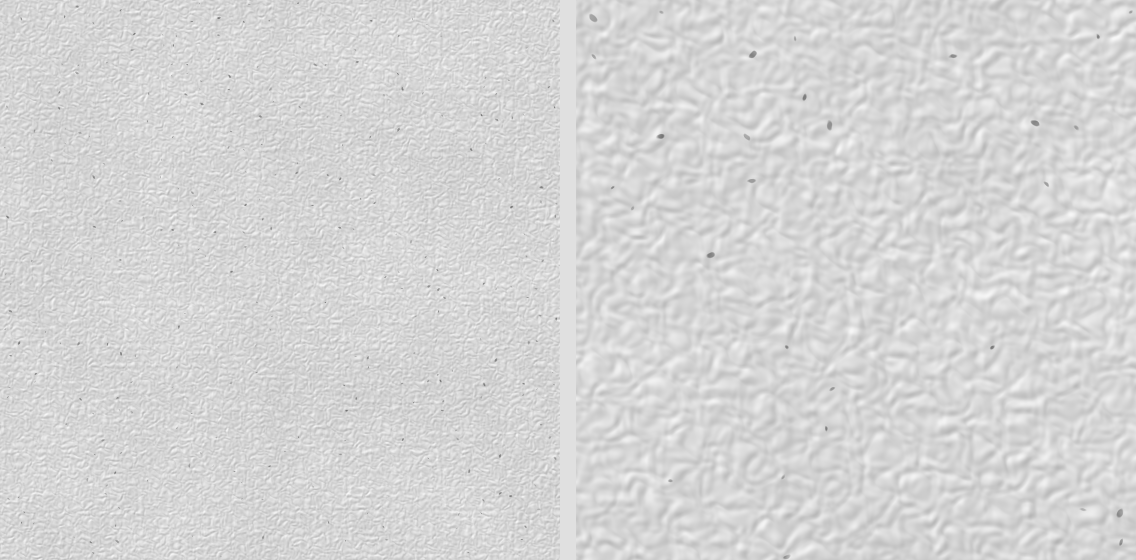
Left, the full canvas; right, a detail of the centre.
Give the GLSL for this texture, as a Shadertoy shader.

```glsl
// Pale rough plaster: puffy, creased grains lit from the upper left,
// with faint woven rows, soft broad mottling and sparse dark pits.
// A billowed noise height field is embossed by a directional difference.

#define BASE_TONE 0.823
#define GRAIN_FREQ 84.0
#define GRIT_FREQ 185.0
#define GRIT_AMOUNT 0.34
#define WEAVE_FREQ 64.0
#define WEAVE_AMOUNT 0.045
#define RELIEF 0.20
#define CREASE 0.10
#define MOTTLE 0.022
#define PIT_CELLS 40.0
#define PIT_SHARE 0.17
#define PIT_DEPTH 0.34

const float TAU = 6.2831853;
const vec2 LIGHT_DIR = vec2(-0.55, 0.835);

vec2 hash22(vec2 p) {
    vec3 q = fract(p.xyx * vec3(0.1031, 0.1030, 0.0973));
    q += dot(q, q.yzx + 33.33);
    return fract((q.xx + q.yz) * q.zy);
}

float cornerSlope(vec2 cell, vec2 offset) {
    float angle = TAU * hash22(cell).x;
    return dot(vec2(cos(angle), sin(angle)), offset);
}

float gradientNoise(vec2 p) {
    vec2 i = floor(p), f = fract(p);
    vec2 u = f * f * f * (f * (f * 6.0 - 15.0) + 10.0);
    vec2 e = vec2(1.0, 0.0);
    float low = mix(cornerSlope(i, f), cornerSlope(i + e, f - e), u.x);
    float high = mix(cornerSlope(i + e.yx, f - e.yx), cornerSlope(i + 1.0, f - 1.0), u.x);
    return mix(low, high, u.y);
}

// Rounded grains: folded noise leaves narrow creases between swellings.
float surfaceHeight(vec2 p) {
    vec2 bend = vec2(gradientNoise(p * 58.0 + 11.0), gradientNoise(p * 58.0 + 97.0));
    vec2 q = p + bend * 0.005;
    float grain = gradientNoise(q * GRAIN_FREQ * vec2(0.92, 1.08) + 31.0);
    float grit = gradientNoise(q * GRIT_FREQ + 203.0);
    float patches = smoothstep(-0.25, 0.35, gradientNoise(p * 4.0 + 5.0));
    float weave = sin(TAU * WEAVE_FREQ * q.y) + 0.6 * sin(TAU * WEAVE_FREQ * q.x);
    return sqrt(grain * grain + 0.002) + GRIT_AMOUNT * grit + WEAVE_AMOUNT * patches * weave;
}

// Scattered elongated holes, at most one in each grid cell.
float pitMask(vec2 p, float pixel) {
    vec2 cell = floor(p * PIT_CELLS);
    vec2 shape = hash22(cell + 71.0);
    vec2 chance = hash22(cell + 139.0);
    vec2 center = (cell + 0.2 + 0.6 * hash22(cell + 17.0)) / PIT_CELLS;
    float angle = TAU * shape.x;
    vec2 axis = vec2(cos(angle), sin(angle));
    vec2 d = p - center;
    d = vec2(dot(d, axis), 1.8 * dot(d, vec2(-axis.y, axis.x)));
    d += 0.0012 * gradientNoise(p * 260.0);
    float radius = mix(0.0012, 0.0032, shape.y * shape.y);
    float soft = max(pixel, 0.0008);
    float hole = 1.0 - smoothstep(radius - soft, radius + soft, length(d));
    return hole * step(chance.x, PIT_SHARE) * mix(0.45, 1.0, chance.y);
}

void mainImage(out vec4 fragColor, in vec2 fragCoord) {
    float pixel = 1.0 / iResolution.y;
    vec2 p = fragCoord * pixel;

    // Directional light across the relief
    vec2 stepToLight = LIGHT_DIR * 0.0015;
    float lit = surfaceHeight(p - stepToLight) - surfaceHeight(p + stepToLight);
    float height = surfaceHeight(p);

    // Broad, faint changes of tone
    float mottle = gradientNoise(p * 5.0 + 43.0) + 0.8 * gradientNoise(p * 19.0 + 61.0);

    float tone = BASE_TONE + RELIEF * lit + CREASE * (height - 0.14) + MOTTLE * mottle;
    tone += 0.008;
    tone -= PIT_DEPTH * pitMask(p, pixel);
    fragColor = vec4(vec3(clamp(tone, 0.0, 0.97)), 1.0);
}
```
